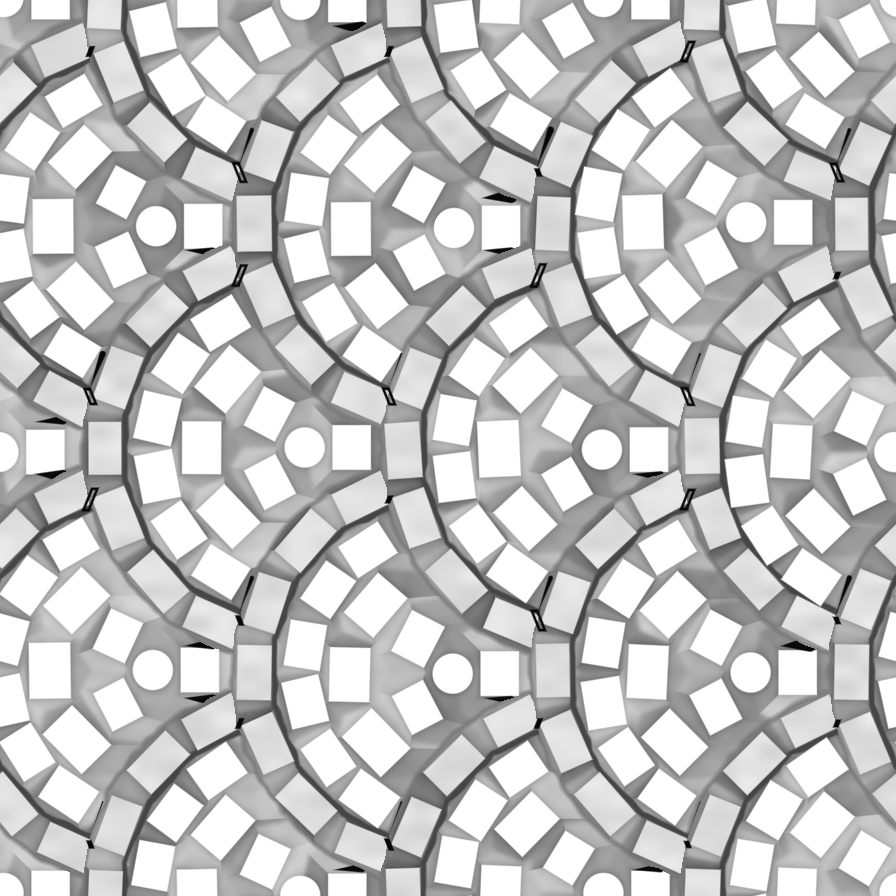
Reproduce this pattern procedurally as a Shadertoy shader.

```glsl
// Grey sideways fan paving: overlapping scales of white and pale setts with faceted grout.

const float ROWS = 4.0;                 // half-steps down the canvas
const vec2 WRAP = vec2(6.0, 4.0);       // fan lattice before it repeats
const float COLUMN = 2.0 / 3.0;         // spacing of fan columns
const float FAN_RADIUS = 0.965;
const float RIM_RADIUS = 0.775;         // dark joint inside the pale border
const float BORDER_STEP = 0.375;        // angle between border setts
const float CREASE = 90.0;              // sharpness of grout facets
const float GROUT_DARK = 0.53;
const float GROUT_LIGHT = 0.83;
const float BLACK = 0.03;

float hash(vec2 p) {
    return fract(sin(dot(p, vec2(127.1, 311.7))) * 43758.5453);
}

float noise(vec2 p) {
    vec2 i = floor(p), f = fract(p);
    f = f * f * (3.0 - 2.0 * f);
    return mix(mix(hash(i), hash(i + vec2(1, 0)), f.x),
               mix(hash(i + vec2(0, 1)), hash(i + vec2(1, 1)), f.x), f.y);
}

// Segment that swells from a point at a to the given width at b.
float taper(vec2 p, vec2 a, vec2 b, float width) {
    vec2 ab = b - a;
    float t = clamp(dot(p - a, ab) / dot(ab, ab), 0.0, 1.0);
    return length(p - a - t * ab) - width * t + 0.003;
}

// Adds one sett; grout gathers (weighted tone, weight) from its four facets.
float sett(vec2 p, vec2 halfSize, vec2 seed, inout vec2 grout) {
    vec2 e = abs(p) - halfSize;
    float d = max(e.x, e.y);
    float alongX = smoothstep(-0.006, 0.006, e.x - e.y);
    float facet = mix(hash(seed + vec2(3.0, sign(p.y))),
                      hash(seed + vec2(7.0, sign(p.x))), alongX);
    float w = exp(-CREASE * d);
    grout += w * vec2(mix(GROUT_DARK, GROUT_LIGHT, facet), 1.0);
    return d;
}

// Arc of setts about the origin, centred on the leftward axis.
float arc(vec2 p, float radius, float stepAngle, int count, vec2 halfSize,
          vec2 seed, inout vec2 grout) {
    float d = 1e3;
    for (int i = 0; i < count; i++) {
        vec2 id = seed + vec2(float(i) * 1.7, radius * 9.0);
        float a = (float(i) - 0.5 * float(count - 1)) * stepAngle;
        a += 0.025 * (hash(id) - 0.5);
        vec2 outward = vec2(-cos(a), sin(a)), along = vec2(sin(a), cos(a));
        vec2 q = vec2(dot(p, outward) - radius, dot(p, along));
        float tilt = 0.12 * (hash(id + 5.0) - 0.5);
        q += tilt * vec2(-q.y, q.x);
        vec2 size = halfSize * (0.96 + 0.08 * hash(id + 9.0));
        d = min(d, sett(q, size, id, grout));
    }
    return d;
}

// Open black cracks at the rim joints and beside the tip.
float cracks(vec2 p, vec2 seed) {
    float d = taper(p, vec2(-0.945, 0.23), vec2(-0.875, 0.42),
                    0.022 * hash(seed + 2.0));
    for (float s = -1.0; s < 2.0; s += 2.0) {
        float h = hash(seed + vec2(s, 4.0));
        vec2 q = p - vec2(-0.93, 0.23 * s);
        q.x += 0.4 * s * q.y;
        vec2 e = abs(q) - vec2(0.012, 0.016 + 0.035 * h * h);
        float slit = max(e.x, e.y);
        if (h > 0.65) slit = abs(slit) - 0.006;
        d = min(d, slit);
        float open = hash(seed + vec2(8.0, s));
        if (open > 0.45)
            d = min(d, taper(p, vec2(0.14, 0.115 * s), vec2(0.28, 0.125 * s), 0.038 * open));
    }
    return d;
}

void mainImage(out vec4 fragColor, in vec2 fragCoord) {
    float px = ROWS / iResolution.y;
    vec2 p = fragCoord * px;
    float grain = noise(p * 17.0);
    float wobble = 0.018 * (grain - 0.5);

    // Topmost fan: the rightmost disc that holds this point
    vec2 local = vec2(0.0), seed = vec2(0.0);
    float seam = 1.0, crack = 1.0;
    for (int k = 2; k >= -1; k--) {
        float col = floor(p.x / COLUMN) + float(k);
        float parity = mod(col, 2.0);
        float row = 2.0 * floor((p.y - parity) * 0.5 + 0.5) + parity;
        local = p - vec2(col * COLUMN, row);
        seed = mod(vec2(col, row), WRAP) * 3.1 + 1.0;
        float disc = length(local) - FAN_RADIUS + wobble;
        seam = min(seam, abs(disc));
        crack = min(crack, cracks(local, seed));
        if (disc < 0.0) break;
    }

    // Pale border, then the white setts inside it
    vec2 grout = vec2(0.0);
    float border = arc(local, 0.865, BORDER_STEP, 7, vec2(0.076, 0.122), seed, grout);
    vec2 drift = 0.04 * (vec2(hash(seed), hash(seed + 6.0)) - 0.5);
    vec2 q = local - vec2(0.012, 0.0) - drift;
    float white = arc(q, 0.67, 0.393, 6, vec2(0.084, 0.106), seed, grout);
    white = min(white, arc(q, 0.46, 0.73, 3, vec2(0.09, 0.121), seed, grout));
    white = min(white, arc(q - vec2(0.14, 0.0), 0.333, 0.95, 2, vec2(0.08, 0.1), seed, grout));
    white = min(white, sett(q - vec2(0.21, 0.0), vec2(0.086, 0.1), seed, grout));
    white = min(white, length(q) - 0.09);

    // Grout shading with the dark polygonal joint
    float angle = atan(local.y, -local.x);
    angle -= BORDER_STEP * floor(angle / BORDER_STEP + 0.5);
    float rim = length(local) * cos(angle) - RIM_RADIUS;
    float tone = grout.x / grout.y + 0.05 * (grain - 0.5);
    tone -= 0.09 * smoothstep(-0.01, 0.01, rim);
    tone -= 0.13 * exp(-60.0 * max(min(white, border), 0.0));
    tone = mix(tone, 0.46, 0.75 * (1.0 - smoothstep(0.0, 0.022, seam)));
    tone -= 0.12 * exp(-35.0 * abs(rim));
    tone = mix(0.27, tone, smoothstep(0.002, 0.016, abs(rim + wobble * 0.5) - 0.006 * grain));

    // Sett faces and cracks
    float pale = mix(0.83, 0.92, noise(p * vec2(9.0, 14.0) + 20.0));
    tone = mix(pale, tone, smoothstep(-px, px, border));
    tone = mix(1.0, tone, smoothstep(-px, px, white));
    tone = mix(BLACK, tone, smoothstep(-px, px, crack));
    fragColor = vec4(vec3(tone), 1.0);
}
```
